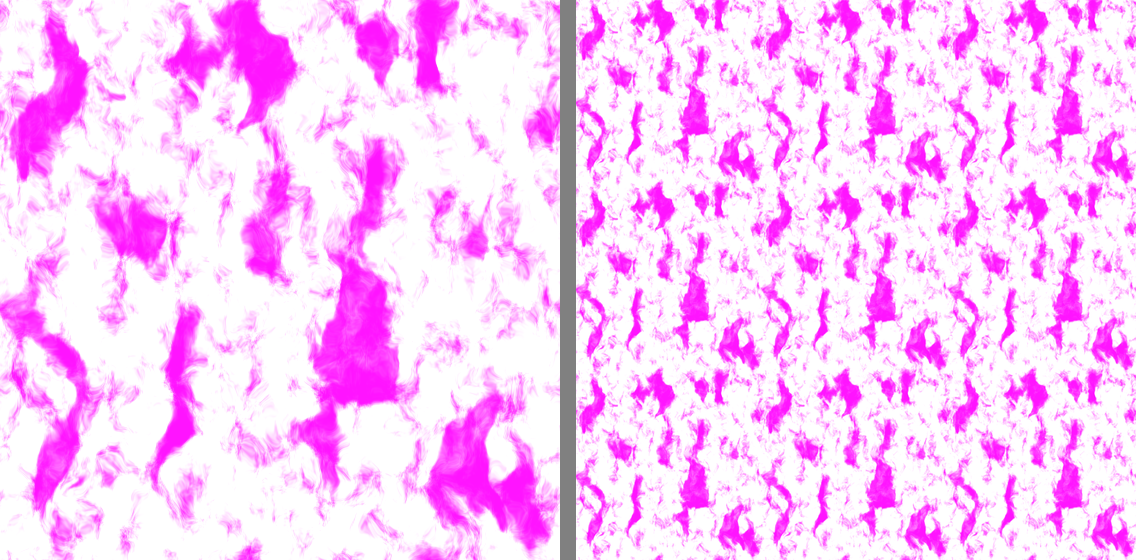
Left: one tile. Right: repeated 3 by 3.
A Shadertoy shader for this texture:

```glsl
// Tileable bark: ragged upright magenta crevices between white, speckled plates.

// Integer hash of a lattice point, giving a unit gradient
vec2 gradientAt(vec2 cell, vec2 period, float seed) {
    uvec2 c = uvec2(floor(mod(cell + 0.5, period)));
    uint h = c.x * 1597334677u ^ c.y * 3812015801u ^ uint(seed) * 2798796415u;
    h = (h ^ (h >> 16)) * 2246822519u;
    h = (h ^ (h >> 13)) * 3266489917u;
    h ^= h >> 16;
    float angle = float(h & 65535u) / 65536.0 * 6.28319;
    return vec2(cos(angle), sin(angle));
}

// Wrapping gradient noise, scaled to a spread of about one
float gradientNoise(vec2 p, vec2 period, float seed) {
    vec2 cell = floor(p), f = p - cell;
    vec2 u = f * f * f * (f * (f * 6.0 - 15.0) + 10.0);
    vec2 right = vec2(1, 0), up = vec2(0, 1);
    float a = dot(gradientAt(cell, period, seed), f);
    float b = dot(gradientAt(cell + right, period, seed), f - right);
    float c = dot(gradientAt(cell + up, period, seed), f - up);
    float d = dot(gradientAt(cell + 1.0, period, seed), f - 1.0);
    return 4.6 * mix(mix(a, b, u.x), mix(c, d, u.x), u.y);
}

// Octaves with whole frequencies, normalised back to a spread of one
float fbm(vec2 uv, vec2 frequency, int octaves, float gain, float seed) {
    float sum = 0.0, power = 0.0, amplitude = 1.0;
    for (int i = 0; i < octaves; i++) {
        sum += amplitude * gradientNoise(uv * frequency, frequency, seed + float(i));
        power += amplitude * amplitude;
        amplitude *= gain;
        frequency *= 2.0;
    }
    return sum / sqrt(power);
}

vec2 warp(vec2 uv, vec2 frequency, float seed) {
    return vec2(fbm(uv, frequency, 3, 0.5, seed), fbm(uv, frequency, 3, 0.5, seed + 10.0));
}

void mainImage(out vec4 fragColor, in vec2 fragCoord) {
    vec2 uv = fragCoord / iResolution.xy;

    // Bend the plates broadly and fray their outlines
    vec2 fray = warp(uv, vec2(13, 10), 40.0);
    vec2 bent = uv + 0.024 * warp(uv, vec2(3, 3), 20.0) + 0.005 * fray;

    // Upright crevices, crisp in some places and soft in others
    float relief = fbm(bent, vec2(7, 3), 5, 0.45, 60.0);
    float softness = 0.48 + 0.22 * clamp(fbm(uv, vec2(6, 5), 2, 0.5, 80.0), -1.0, 1.0);
    float crevice = smoothstep(0.92 - softness, 0.92 + softness, relief);

    // Curled fine grain, quieter inside the crevices
    float grain = fbm(uv + 0.007 * fray, vec2(17, 12), 5, 0.66, 100.0);
    float depth = -0.33 + 1.6 * crevice + 0.25 * relief + grain * mix(0.7, 0.3, crevice);

    float ink = 0.92 * smoothstep(-0.45, 2.05, depth);
    fragColor = vec4(mix(vec3(1), vec3(1, 0, 1), ink), 1.0);
}
```
